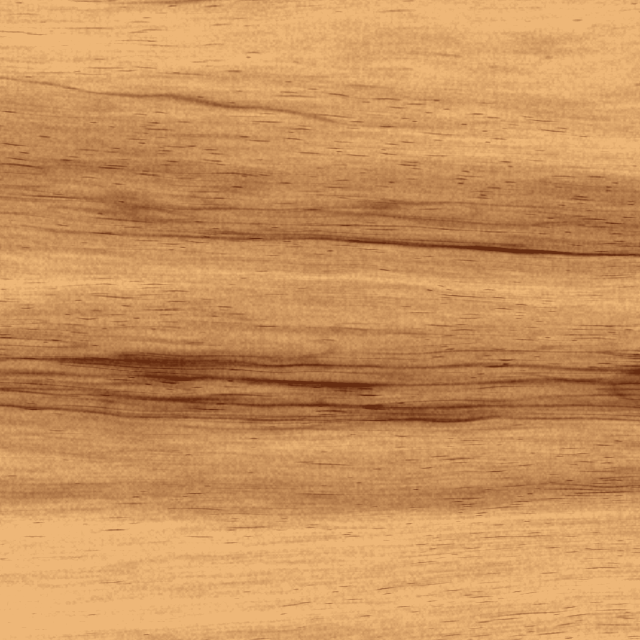
A three.js fragment shader for this texture:

```glsl
// Draws a honey-brown wood board with level grain, dark veins and short pores.
varying vec2 vUv;

float hash(vec2 p) {
  return fract(sin(dot(p, vec2(127.1, 311.7))) * 43758.5453);
}

float noise(vec2 p) {
  vec2 i = floor(p);
  vec2 f = fract(p);
  f = f * f * (3.0 - 2.0 * f);
  float low = mix(hash(i), hash(i + vec2(1.0, 0.0)), f.x);
  float high = mix(hash(i + vec2(0.0, 1.0)), hash(i + vec2(1.0, 1.0)), f.x);
  return mix(low, high, f.y);
}

float bump(float x, float center, float width) {
  float d = (x - center) / width;
  return exp(-d * d);
}

// Bends the grain: rising at the bottom, sinking above the middle
vec2 grainSpace(vec2 uv) {
  float slope = 0.09 - 0.115 * smoothstep(0.0, 0.4, uv.y)
    - 0.025 * smoothstep(0.45, 0.65, uv.y) + 0.08 * smoothstep(0.8, 1.0, uv.y);
  float wave = 0.016 * (noise(uv * vec2(3.5, 9.0)) - 0.5);
  wave += 0.005 * (noise(uv * vec2(14.0, 40.0)) - 0.5);
  return vec2(uv.x, uv.y - slope * uv.x + wave);
}

// Broad light and dark zones across the board
float bands(vec2 p) {
  float heartwood = smoothstep(0.17, 0.2, p.y) * (1.0 - smoothstep(0.87, 0.93, p.y));
  float tone = 0.02 + 0.2 * heartwood;
  tone += 0.22 * bump(p.y, 0.75, 0.022) * (1.0 - 0.6 * p.x);
  tone += 0.20 * bump(p.y, 0.69, 0.04);
  tone += 0.17 * bump(p.y, 0.42, 0.08);
  tone += 0.12 * bump(p.y, 0.225, 0.03);
  tone -= 0.08 * bump(p.y, 0.565, 0.03);
  tone -= 0.12 * bump(p.y, 0.80, 0.05) * smoothstep(0.4, 0.8, p.x);
  return tone;
}

// Thin wandering line whose width and depth change along its length
float vein(vec2 p, float height, float width) {
  float y = p.y - height - 0.016 * (noise(vec2(p.x * 4.0, height * 91.0)) - 0.5);
  y -= 0.003 * (noise(vec2(p.x * 22.0, height * 57.0)) - 0.5);
  float swell = noise(vec2(p.x * 6.0 + 9.0, height * 170.0));
  float ragged = 0.65 + 0.7 * noise(p * vec2(26.0, 330.0));
  float core = bump(y, 0.0, width * (0.4 + swell));
  float halo = bump(y, 0.004, width * 4.0);
  return (0.3 + 0.7 * swell) * core * ragged + 0.2 * halo;
}

// Contours of stretched noise, which run along the grain and merge
float streaks(vec2 p, vec2 scale) {
  float n = noise(p * scale);
  float fade = smoothstep(0.25, 0.75, noise(p * scale * vec2(1.7, 0.6) + 31.0));
  return fade * (1.0 - smoothstep(0.0, 0.15, abs(n - 0.5)));
}

// Tapered dashes of varied length and weight, one at most in each cell
float pores(vec2 p, vec2 cells, float density) {
  vec2 q = p * cells;
  q.x += 17.0 * hash(vec2(floor(q.y), 3.0));
  vec2 id = floor(q);
  vec2 f = fract(q) - 0.5;
  float len = 0.08 + 0.4 * hash(id + 7.0) * hash(id + 19.0);
  float bend = 0.3 * (noise(q * vec2(4.0, 0.0) + id.y) - 0.5);
  float along = 1.0 - smoothstep(0.2 * len, len, abs(f.x));
  float across = 1.0 - smoothstep(0.05, 0.36, abs(f.y + bend));
  float weight = 0.4 + 0.6 * hash(id + 41.0);
  return weight * along * across * smoothstep(0.0, 0.12, density - hash(id));
}

void main() {
  vec2 p = grainSpace(vUv);
  float tone = bands(p);

  // Fibres from broad and soft to hair-thin
  tone += 0.20 * (noise(p * vec2(2.0, 16.0)) - 0.5);
  tone += 0.15 * (noise(p * vec2(3.0, 55.0)) - 0.5);
  tone += 0.13 * (noise(p * vec2(8.0, 130.0)) - 0.5);
  tone += 0.14 * (noise(p * vec2(20.0, 260.0)) - 0.5);

  // Streaks gather in the two dark zones
  float darkZone = bump(p.y, 0.42, 0.08) + 0.7 * bump(p.y, 0.69, 0.055);
  tone += (0.05 + 0.27 * darkZone) * streaks(p, vec2(2.5, 48.0));
  tone += (0.05 + 0.22 * darkZone) * streaks(p + 5.3, vec2(4.5, 85.0));
  tone += (0.07 + 0.13 * darkZone) * streaks(p + 9.1, vec2(9.0, 120.0));

  // Strong veins: a stack in the middle and a split one above
  for (int i = 0; i < 4; i++) {
    float k = float(i);
    tone += (0.65 - 0.08 * k) * vein(p, 0.357 + 0.029 * k, 0.0034);
  }
  float growth = smoothstep(0.1, 0.7, p.x);
  tone += (0.35 + 0.35 * growth) * vein(p, 0.65, 0.0036);
  tone += 0.55 * growth * vein(p, 0.66 - 0.012 * p.x, 0.0032);
  tone += 0.4 * (1.0 - smoothstep(0.4, 0.75, p.x)) * vein(p, 0.875 - 0.07 * p.x, 0.003);

  // Faint long veins scattered over the whole height
  for (int i = 0; i < 9; i++) {
    float k = float(i);
    float height = (k + hash(vec2(k, 5.0))) / 9.0;
    float reach = smoothstep(0.4, 0.75, noise(vec2(p.x * 3.0, k * 7.0 + 0.5)));
    tone += 0.4 * reach * vein(p, height, 0.0024);
  }

  // Clumped pores
  float clump = smoothstep(0.3, 0.8, noise(p * vec2(4.0, 20.0) + 12.0));
  tone += 0.42 * pores(p, vec2(13.0, 190.0), 0.12 + 0.35 * clump);
  tone += 0.42 * pores(p + 2.7, vec2(5.0, 160.0), 0.08 + 0.3 * clump);

  // Fine grit
  tone += 0.17 * (noise(vUv * 250.0) - 0.5) + 0.10 * (noise(vUv * 430.0 + 8.0) - 0.5);

  vec3 honey = vec3(0.915, 0.70, 0.455);
  vec3 umber = vec3(0.44, 0.215, 0.095);
  gl_FragColor = vec4(mix(honey, umber, clamp(tone - 0.03, -0.04, 1.08)), 1.0);
}
```
